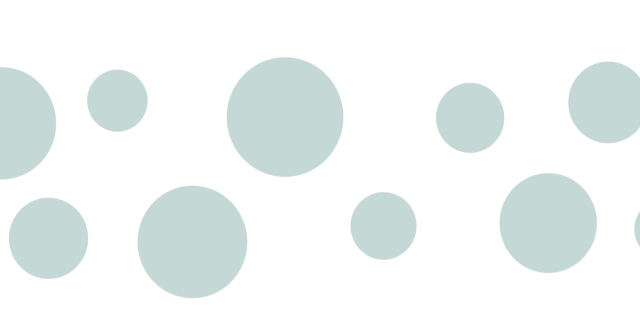
Write a Shadertoy shader that draws this pattern.

```glsl
const vec3 PAPER = vec3(1.0);
const vec3 SAGE = vec3(0.77, 0.85, 0.84);

// Lengths are in canvas heights
const int DISC_COUNT = 10;
const float SPACING = 0.23;        // mean horizontal step
const float SWAY = 0.1;            // bunching of the steps
const float SWAY_RATE = 0.7;
const float MID_HEIGHT = 0.475;
const float ZIGZAG = 0.185;        // discs alternate above and below
const vec2 JITTER = vec2(0.03, 0.1);
const float MIN_RADIUS = 0.09;
const float EXTRA_RADIUS = 0.107;
const float SIZE_RATE = 1.7;       // rhythm of large and small discs
const float SIZE_PEAK = 3.6;
const float ENVELOPE_CENTER = 3.0;
const float ENVELOPE_FALLOFF = 0.03;
const float STRETCH = 1.025;       // discs are slightly taller than wide

float hash(float n) {
    return fract(sin(n * 127.1) * 43758.5453);
}

vec2 discCenter(float i) {
    float side = 1.0 - 2.0 * mod(i, 2.0);
    vec2 center = vec2(SPACING * i - SWAY * sin(SWAY_RATE * i),
                       MID_HEIGHT + ZIGZAG * side);
    vec2 noise = vec2(hash(i + 1.3), hash(i + 17.9)) - 0.5;
    return center + JITTER * noise;
}

float discRadius(float i) {
    float wave = 0.5 + 0.5 * cos(SIZE_RATE * (i - SIZE_PEAK));
    float offset = i - ENVELOPE_CENTER;
    return MIN_RADIUS + EXTRA_RADIUS * wave * exp(-ENVELOPE_FALLOFF * offset * offset);
}

void mainImage(out vec4 fragColor, in vec2 fragCoord) {
    vec2 p = fragCoord / iResolution.y;
    float pixel = 1.0 / iResolution.y;

    // Signed distance to the nearest disc
    float dist = 1e3;
    for (int k = 0; k < DISC_COUNT; k++) {
        float i = float(k);
        vec2 d = (p - discCenter(i)) / vec2(1.0, STRETCH);
        dist = min(dist, length(d) - discRadius(i));
    }

    // Flat fill with a smooth rim
    float cover = 1.0 - smoothstep(-0.75 * pixel, 0.75 * pixel, dist);
    fragColor = vec4(mix(PAPER, SAGE, cover), 1.0);
}
```
